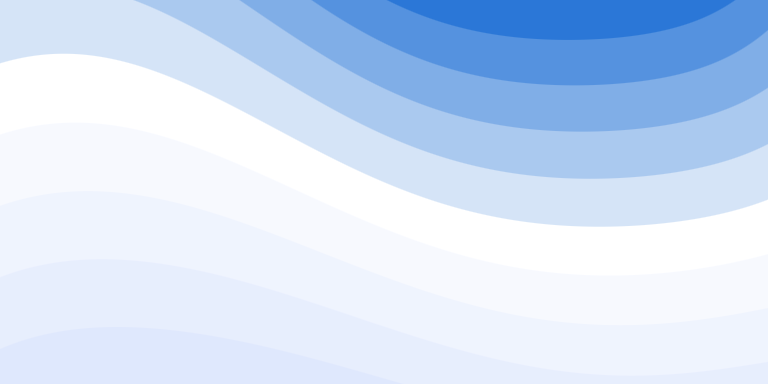
This background is drawn by a WebGL 2 fragment shader. Its source:

```glsl
#version 300 es
precision highp float;

uniform vec2 u_resolution;
out vec4 fragColor;

const int EDGE_COUNT = 9;
const float WHITE_BAND = 5.0;
const vec3 DEEP_BLUE = vec3(0.168, 0.468, 0.842);
const vec3 WHITE = vec3(1.0);
const vec3 PALE_BLUE = vec3(0.876, 0.910, 0.992);

float quadratic(float x, float a, float b, float c) {
    return a + x * (b + x * c);
}

// Wave profile: 0 at the crest (t = 0), 1 at the trough (t = 1), level at both.
float waveProfile(float t, float bulge) {
    float cubic = t * t * (3.0 - 2.0 * t);
    float skew = 0.58 + 0.45 * t + bulge * (t + 0.13) * (1.32 - t);
    float hump = t * (1.0 - t);
    return cubic + hump * hump * skew;
}

// Depth below the top of the canvas of one band edge, in canvas heights.
float edgeDepth(float x, float index) {
    float fromMiddle = index - 4.0;
    float crestX = quadratic(index, 0.078, 0.0156, 0.0016);
    float troughX = quadratic(index, 1.479, 0.0161, 0.0011);
    float troughDepth = quadratic(index, 0.104, 0.1172, 0.0011);
    float drop = quadratic(fromMiddle, 0.4505, -0.0539, 0.0016);
    float bulge = 1.6 - 0.75 * max(fromMiddle, 0.0) - 0.27 * min(fromMiddle, 0.0);
    float t = (x - crestX) / (troughX - crestX);
    return troughDepth - drop * (1.0 - waveProfile(t, bulge));
}

// Smooth step across an edge about one pixel wide.
float coverage(float signedDepth) {
    return clamp(signedDepth / fwidth(signedDepth) + 0.5, 0.0, 1.0);
}

// Two ramps that meet at the white band.
vec3 bandColor(float band) {
    vec3 upper = mix(DEEP_BLUE, WHITE, min(band / WHITE_BAND, 1.0));
    float paleness = max(band - WHITE_BAND, 0.0) / (float(EDGE_COUNT) - WHITE_BAND);
    return mix(upper, PALE_BLUE, paleness);
}

void main() {
    vec2 uv = gl_FragCoord.xy / u_resolution;
    float x = uv.x * 2.0;
    float depth = 1.0 - uv.y;

    // Count the edges above this point; fractions blend neighbouring bands.
    float band = 0.0;
    for (int i = 0; i < EDGE_COUNT; i++) {
        band += coverage(depth - edgeDepth(x, float(i)));
    }
    fragColor = vec4(bandColor(band), 1.0);
}
```
